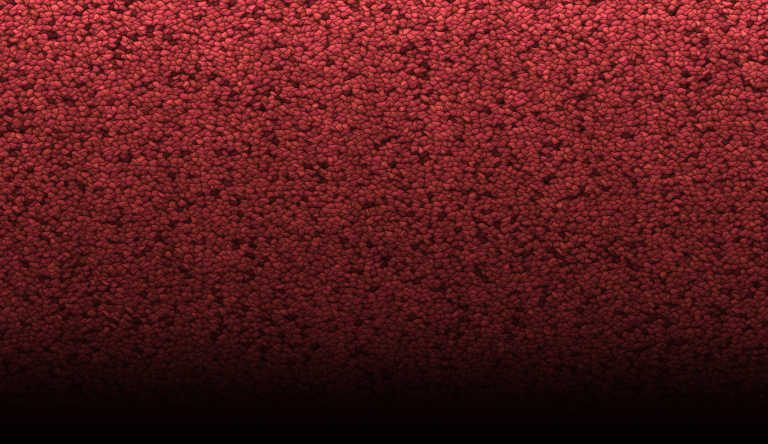
Reproduce this texture procedurally as a Shadertoy shader.

```glsl
// Red looped carpet, lit from above and fading to near black at the bottom.
// Warped cellular noise places small tilted tufts; the highest tuft shows and
// thin seams part them. Layered sines add grain, patches and faint columns.

const vec2  LOOP_DENSITY = vec2(66.0, 88.0);  // loops per canvas height
const float JITTER       = 0.88;
const float WARP         = 0.14;              // bends tuft outlines
const float LIGHT_LOW    = 0.10;              // light ramp, bottom to top
const float LIGHT_HIGH   = 0.65;
const float FADE_TOP     = 0.32;              // where the bottom shadow ends
const float TOP_GLOW     = 0.04;
const float DARK_LOOPS   = 0.08;              // share of sunken loops
const float PALE_LOOPS   = 0.08;              // share of glossy loops
const float CURVATURE    = 1.3;               // how steeply a tuft falls off
const float SEAM_WIDTH   = 0.36;
const vec3  FLOOR_COLOR  = vec3(0.026, 0.003, 0.004);
const int   AA           = 2;                 // samples per axis

vec3 hash3(vec2 p) {
    vec3 q = fract(vec3(p.xyx) * vec3(0.1031, 0.1030, 0.0973));
    q += dot(q, q.yxz + 33.33);
    return fract((q.xxy + q.yzz) * q.zyx);
}

// Broad tonal variation: diagonal patches and faint vertical columns.
float patches(vec2 p) {
    float blotch = sin(p.x * 17.0 + 2.0 * sin(p.y * 11.0))
                 * sin(p.y * 21.0 + 1.7 * sin(p.x * 13.0 + 1.0));
    float mottling = sin(p.x * 47.0 + p.y * 31.0 + 2.0 * sin(p.y * 39.0))
                   * sin(p.y * 53.0 - p.x * 23.0);
    float columns = sin(p.x * 26.0 + 0.8) + 0.6 * sin(p.x * 61.0);
    return 1.0 + 0.02 * blotch + 0.03 * mottling + 0.015 * columns;
}

// Returns a brightness factor in x and a warm/cool shift in y.
vec2 carpet(vec2 p) {
    vec2 q = p * LOOP_DENSITY;
    q += 0.25 * vec2(sin(p.y * 43.0), sin(p.x * 37.0 + p.y * 9.0));
    q += WARP * sin(q.yx * vec2(4.3, 3.7) + 2.0 * sin(q * 0.9));
    vec2 cell = floor(q);
    float top = -9.0, below = -9.0;
    vec2 offset = vec2(0.0), local = vec2(0.0);
    vec3 yarn = vec3(0.0);
    for (int j = -2; j <= 2; j++) {
        for (int i = -2; i <= 2; i++) {
            vec2 c = cell + vec2(i, j);
            vec3 rnd = hash3(c + 19.0);
            vec2 center = c + 0.5 + JITTER * (hash3(c + 71.0).xy - 0.5);
            center.x += 0.5 * mod(c.y, 2.0) - 0.25;

            // Elliptical dome, leaning its own way.
            vec2 d = q - center;
            float lean = 2.2 * (rnd.z - 0.4);
            vec2 e = mat2(cos(lean), sin(lean), -sin(lean), cos(lean)) * d;
            e *= vec2(0.85, 1.2);
            float height = 1.0 + 0.3 * rnd.x - CURVATURE * dot(e, e);
            height -= 0.12 * step(rnd.y, DARK_LOOPS);
            if (height > top) {
                below = top;
                top = height;
                offset = d;
                local = e;
                yarn = rnd;
            } else {
                below = max(below, height);
            }
        }
    }

    // Soft seams, shallow gaps, and light falling on the upper side.
    float shade = mix(0.50, 1.12, smoothstep(0.2, 1.1, top));
    shade *= mix(0.66, 1.05, smoothstep(0.0, SEAM_WIDTH, top - below));
    shade *= 1.0 + 0.45 * clamp(offset.y - 0.3 * offset.x, -0.6, 0.6);

    // Twisted strands running along each loop.
    shade *= 1.0 + 0.08 * sin(13.0 * local.y + 5.0 * local.x + 6.0 * yarn.x);

    // Individual yarn tone.
    float tone = mix(0.86, 1.14, fract(yarn.x * 7.0));
    tone *= mix(1.0, 0.52, step(yarn.y, DARK_LOOPS));
    float gloss = step(1.0 - PALE_LOOPS, yarn.y);
    tone += 0.30 * gloss * smoothstep(0.45, 0.05, length(local));
    return vec2(shade * tone, yarn.z - 0.5);
}

vec3 shadeCarpet(vec2 p) {
    float light = mix(LIGHT_LOW, LIGHT_HIGH, p.y)
                * smoothstep(0.01, FADE_TOP, p.y);
    light += TOP_GLOW * smoothstep(0.82, 1.0, p.y);
    vec2 yarn = carpet(p);
    float red = light * yarn.x * patches(p);

    // Highlights lose saturation; the yarn drifts between rust and crimson.
    float green = red * (0.270 + 0.095 * red + 0.05 * yarn.y);
    float blue  = red * (0.275 + 0.120 * red - 0.04 * yarn.y);
    vec3 color = vec3(red, green, blue) + FLOOR_COLOR;
    return color * smoothstep(0.002, 0.016, p.y);
}

void mainImage(out vec4 fragColor, in vec2 fragCoord) {
    vec3 sum = vec3(0.0);
    for (int j = 0; j < AA; j++) {
        for (int i = 0; i < AA; i++) {
            vec2 sub = (vec2(i, j) + 0.5) / float(AA) - 0.5;
            sum += shadeCarpet((fragCoord + sub) / iResolution.y);
        }
    }
    fragColor = vec4(clamp(sum / float(AA * AA), 0.0, 1.0), 1.0);
}
```
